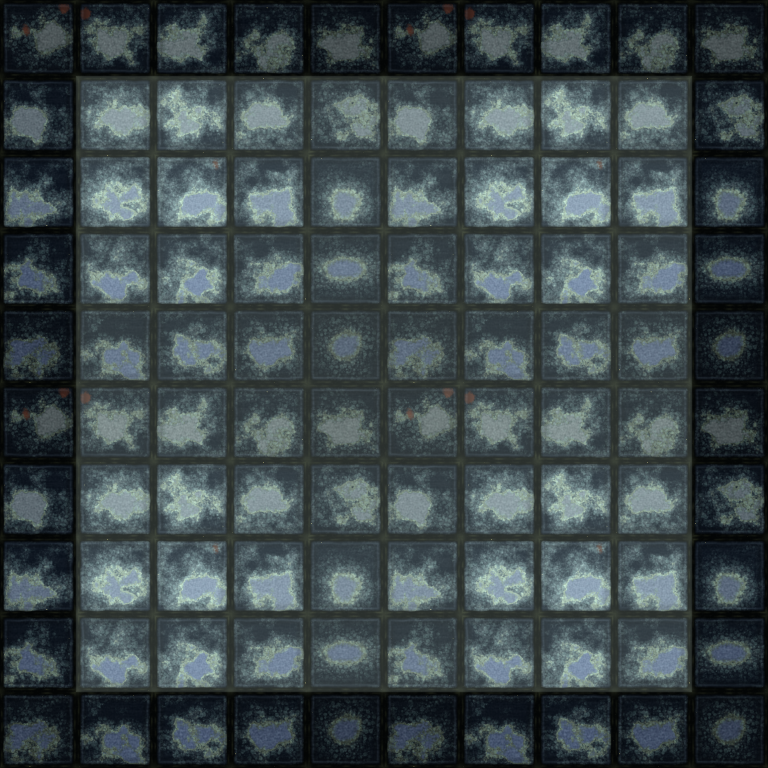
A Shadertoy shader for this texture:

```glsl
vec2 hash2(vec2 p) {
    p = vec2(dot(p, vec2(127.1, 311.7)), dot(p, vec2(269.5, 183.3)));
    return fract(sin(p) * 43758.5);
}

float gradientNoise(vec2 p) {
    vec2 i = floor(p), f = fract(p);
    vec2 u = f * f * f * (f * (f * 6.0 - 15.0) + 10.0);
    float a = dot(hash2(i) * 2.0 - 1.0, f);
    float b = dot(hash2(i + vec2(1, 0)) * 2.0 - 1.0, f - vec2(1, 0));
    float c = dot(hash2(i + vec2(0, 1)) * 2.0 - 1.0, f - vec2(0, 1));
    float d = dot(hash2(i + 1.0) * 2.0 - 1.0, f - 1.0);
    return mix(mix(a, b, u.x), mix(c, d, u.x), u.y);
}

float fbm(vec2 p) {
    float sum = 0.0, amp = 0.7;
    for (int i = 0; i < 5; i++) {
        sum += amp * gradientNoise(p);
        p = mat2(1.6, 1.2, -1.2, 1.6) * p + 7.3;
        amp *= 0.58;
    }
    return sum;
}

float boxDistance(vec2 p, float halfSize, float radius) {
    vec2 d = abs(p) - halfSize + radius;
    return length(max(d, 0.0)) + min(max(d.x, d.y), 0.0) - radius;
}

// Scattered round bubbles, one per jittered cell
float bubbles(vec2 p, float soft) {
    vec2 cell = floor(p);
    float mask = 0.0;
    for (int y = -1; y <= 1; y++)
    for (int x = -1; x <= 1; x++) {
        vec2 c = cell + vec2(x, y), h = hash2(c);
        float radius = 0.1 + 0.4 * hash2(c + 31.7).x;
        mask = max(mask, smoothstep(radius + soft, radius - soft, length(p - c - h)));
    }
    return mask;
}

void mainImage(out vec4 fragColor, in vec2 fragCoord) {
    // Ten tiles across, rows counted downward; the glaze repeats every five
    vec2 uv = fragCoord / iResolution.xy;
    vec2 p = vec2(uv.x, 1.0 - uv.y) * 10.0;
    float px = 10.0 / iResolution.y;
    vec2 q = mod(p, 5.0), id = floor(q), f = fract(q);
    vec2 h = hash2(id + 4.0);

    float edge = boxDistance(f - 0.5, 0.453, 0.035) + 0.014 * gradientNoise(q * 7.0);
    float tile = smoothstep(px, -px, edge);
    float grain = gradientNoise(q * 38.0) + 0.6 * gradientNoise(q * 21.0 + 9.0);

    // Cloudy glaze gathered around a pool in each tile
    float level = 0.14 * cos(1.2566 * (id.y - 1.9)) + 0.1 * cos(1.2566 * (id.x - 1.8));
    float eye = step(3.5, id.x) * step(1.5, id.y);
    float blue = smoothstep(0.0, 3.5, id.y);
    vec2 center = vec2(0.5, 0.6) + (h - 0.5) * vec2(0.3, 0.2);
    center = mix(center, vec2(0.5, id.y < 2.5 ? 0.66 : 0.5), eye);
    vec2 warp = vec2(gradientNoise(q * 5.0), gradientNoise(q * 5.0 + 17.0));
    vec2 w = f - center + warp * mix(0.2, 0.06, eye);
    w *= mix(vec2(0.85, 1.2), id.y == 3.0 ? vec2(0.85, 1.6) : vec2(1.2), eye);
    float cloud = fbm(q * 3.6 + 2.0);
    float field = exp(-dot(w, w) * 9.0) + cloud * mix(0.9, 0.35, eye);
    float haze = smoothstep(0.0, 1.0, field + level + 0.12 * grain);
    float pool = smoothstep(0.66, 0.9, field + 0.08 * grain);
    float rim = exp(-pow((field - 0.64 + 0.12 * grain) / 0.1, 2.0));

    vec3 glaze = mix(vec3(0.055, 0.085, 0.125), vec3(0.35, 0.42, 0.44), haze);
    glaze += vec3(0.11, 0.11, 0.04) * rim;
    glaze = mix(glaze, mix(vec3(0.44, 0.48, 0.49), vec3(0.31, 0.37, 0.52), blue), pool * 0.75);
    glaze *= 1.0 + 1.3 * level;
    float brushed = gradientNoise(q * vec2(3.0, 30.0));
    glaze += 0.025 * brushed + 0.065 * grain * (0.4 + haze);

    // Pale bubbles crowd the fringe of the cloud
    float fringe = smoothstep(0.0, 0.35, field + 0.1) * (1.0 - 0.8 * pool);
    float dots = bubbles(q * 17.0, px * 12.0) * 0.6 + bubbles(q * 29.0 + 5.0, 0.35) * 0.4;
    glaze += vec3(0.12, 0.16, 0.145) * dots * fringe;

    // Rust stains
    vec2 stains[4] = vec2[4](vec2(0.33, 0.4), vec2(0.83, 0.1), vec2(1.12, 0.18), vec2(2.81, 2.13));
    for (int i = 0; i < 4; i++) {
        float r = length((q - stains[i]) * vec2(1.2, 1.0)) + 0.09 * cloud + 0.025 * grain;
        glaze = mix(glaze, vec3(0.36, 0.19, 0.14), 0.75 * smoothstep(0.09, 0.035, r));
    }

    // Bevel: a shaded inset and a thin lit border
    glaze *= 0.68 + 0.32 * smoothstep(0.0, 0.13, -edge);
    float border = exp(-pow((edge + 0.03) / 0.016, 2.0));
    glaze += vec3(0.075, 0.09, 0.105) * border * (0.8 + 0.6 * brushed);

    // Dark joints with olive streaks and bright flecks
    vec2 seam = abs(fract(q + 0.5) - 0.5);
    float streak = exp(-pow((min(seam.x, seam.y) - 0.024) / 0.013, 2.0));
    float crossing = exp(-dot(seam, seam) * 250.0);
    float wear = smoothstep(-0.25, 0.5, gradientNoise(q * 9.0));
    vec3 joint = vec3(0.012, 0.02, 0.02) + vec3(0.085, 0.09, 0.055) * streak * wear;
    joint += vec3(0.07, 0.075, 0.045) * crossing + 0.025 * max(grain, 0.0);
    vec3 col = mix(joint, max(glaze, 0.0), tile);
    float fleck = smoothstep(0.48, 0.7, gradientNoise(q * 24.0 + 40.0));
    col += vec3(0.4, 0.37, 0.22) * fleck * smoothstep(0.09, 0.02, abs(edge));

    // Pale square veil over the inner eight by eight tiles
    float veil = smoothstep(px, -px, boxDistance(p - 5.0, 4.01, 0.0));
    col = mix(col * 0.9, col * 0.86 + vec3(0.155, 0.17, 0.16), veil);
    fragColor = vec4(clamp(col, 0.0, 1.0), 1.0);
}
```
